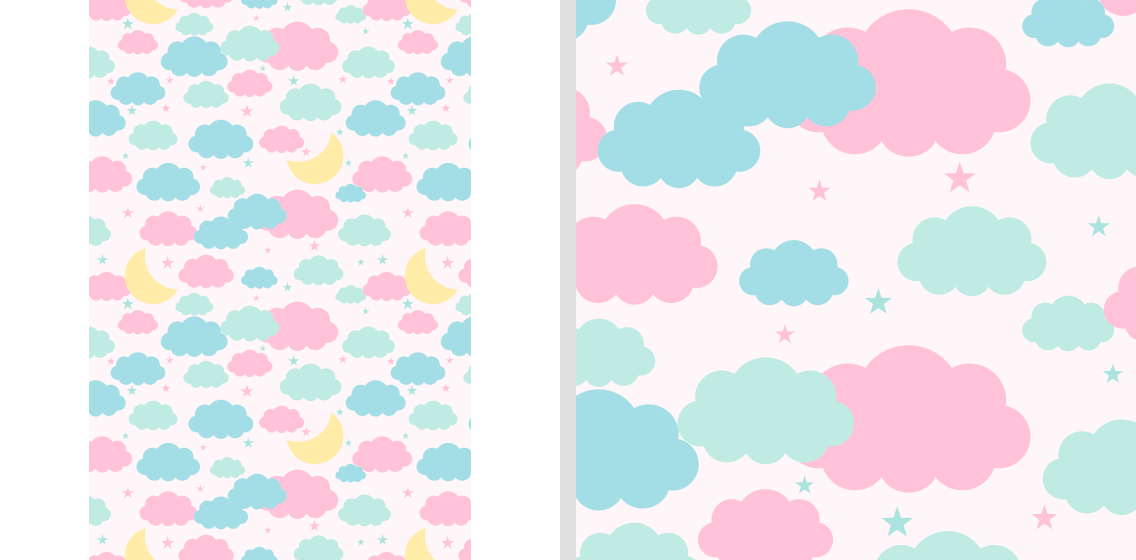
Left: the whole. Right: its middle third, enlarged.
A WebGL 1 fragment shader for this pattern:

```glsl
precision highp float;
// Pastel night sky: lobed clouds and crescent moons in swaying columns, with
// small stars in the gaps. Two by two identical tiles fill the canvas behind
// a plain border on the left and right; harmonics vary place and size.

#define TILE 384.0
#define STAR_CELL 64.0
#define STRIP_LEFT 0.159
#define STRIP_RIGHT 0.841
#define PAPER vec3(0.996, 0.966, 0.976)
#define BLUE vec3(0.64, 0.87, 0.90)
#define MINT vec3(0.75, 0.92, 0.89)
#define PINK vec3(1.00, 0.76, 0.85)
#define YELLOW vec3(1.00, 0.925, 0.66)
#define STAR_MINT vec3(0.67, 0.89, 0.87)
#define TAU 6.2831853

uniform vec2 u_resolution;

vec2 hash2(vec2 p) {
  vec2 h = vec2(dot(p, vec2(127.1, 311.7)), dot(p, vec2(269.5, 183.3)));
  return fract(sin(h) * 43758.5);
}

// Shortest offset between two points on the repeating tile, y upwards
vec2 offsetFrom(vec2 p, vec2 center) {
  vec2 d = mod(p - center + 0.5 * TILE, TILE) - 0.5 * TILE;
  return vec2(d.x, -d.y);
}

float circle(vec2 p, float x, float y, float radius) {
  return length(p - vec2(x, y)) - radius;
}

float cloudShape(vec2 p) {
  p.x = abs(p.x);
  float d = min(circle(p, 0.0, 0.09, 0.215), circle(p, 0.0, -0.17, 0.13));
  d = min(d, circle(p, 0.25, 0.08, 0.15));
  d = min(d, circle(p, 0.37, -0.07, 0.13));
  return min(d, circle(p, 0.22, -0.15, 0.14));
}

float starShape(vec2 p, float radius) {
  float sector = TAU / 5.0;
  float a = abs(mod(atan(p.x, p.y) + 0.5 * sector, sector) - 0.5 * sector);
  vec2 q = length(p) * vec2(sin(a), cos(a));
  return dot(q - vec2(0.0, radius), vec2(0.944, 0.328));
}

float coverage(float d) {
  return clamp(0.5 - d * u_resolution.x / (2.0 * TILE), 0.0, 1.0);
}

// The scene holds a colour, and in alpha the distance to the nearest shape
void paint(inout vec4 scene, float d, vec3 color) {
  scene.rgb = mix(scene.rgb, color, coverage(d));
  scene.a = min(scene.a, d);
}

void cloud(inout vec4 scene, vec2 p, vec2 center, float width, vec3 color) {
  paint(scene, width * cloudShape(offsetFrom(p, center) / width), color);
}

void moon(inout vec4 scene, vec2 p, vec2 center, float angle) {
  vec2 q = offsetFrom(p, center);
  vec2 bite = 44.0 * vec2(cos(angle), sin(angle));
  paint(scene, max(length(q) - 39.0, 46.0 - length(q - bite)), YELLOW);
}

vec4 sky(vec2 p) {
  vec4 scene = vec4(PAPER, TILE);
  for (int i = 0; i < 7; i++) {
    float k = float(i);
    float turn = TAU * k / 5.0;
    float beat = cos(2.0 * turn);
    float row = TILE * k / 5.0;
    if (i < 5) {
      // Wide clouds, with a moon in the fourth place
      vec2 c = vec2(421.0 + 16.0 * beat, row - 13.0);
      if (i == 3) moon(scene, p, c + vec2(6.0, -4.0), 2.12);
      else cloud(scene, p, c, 92.0 - 24.0 * beat, beat < -0.5 ? PINK : MINT);

      // Two tiny clouds
      if (i < 2) cloud(scene, p, vec2(97.0, 20.0 + 245.0 * k), 42.0, i == 0 ? MINT : BLUE);

      // Column cycling through three colours
      c = vec2(131.0 + 16.0 * cos(2.0 * turn - 0.3), row + 9.0);
      float hue = mod(k, 3.0);
      cloud(scene, p, c, 75.0 - 9.0 * cos(turn), hue < 0.5 ? PINK : hue < 1.5 ? MINT : BLUE);

      // Column overlapping the wide clouds
      c = vec2(356.0 - 16.0 * sin(turn + 0.5) + 16.0 * cos(2.0 * turn - 1.1),
               row - 23.0 + 20.0 * cos(turn));
      cloud(scene, p, c, 67.0 - 17.0 * beat, abs(k - 2.5) < 1.0 ? PINK : i == 1 ? MINT : BLUE);
    }
    if (i < 6) {
      // Column mirrored in colour about its middle, starting with a moon
      float rank = abs(k - 3.0);
      vec2 c = vec2(210.0 - 24.0 * sin(TAU * k / 6.0), TILE * k / 6.0 - 6.0);
      if (i == 0) moon(scene, p, c, 0.66);
      else cloud(scene, p, c, 56.0 + 6.0 * k + 7.0 * cos(0.5 * TAU * k),
                 rank < 0.5 ? MINT : rank < 1.5 ? BLUE : PINK);
    }
    // Column alternating large and small
    float sway = TAU * k / 7.0;
    float squeeze = cos(sway + 0.63);
    vec2 c = vec2(288.0 - 24.0 * sin(sway + 0.22), TILE * k / 7.0 - 22.0 + 13.0 * squeeze);
    cloud(scene, p, c, 68.0 + 16.0 * cos(0.5 * TAU * k) - 10.0 * squeeze,
          i == 0 ? PINK : mod(k, 2.0) > 0.5 ? MINT : BLUE);
  }
  return scene;
}

// One star per cell, at the roomiest of a few random places
void stars(inout vec4 scene, vec2 p) {
  vec2 cell = floor(mod(p, TILE) / STAR_CELL);
  vec3 best = vec3(0.0);
  for (int j = 0; j < 4; j++) {
    vec2 c = (cell + mix(vec2(0.16), vec2(0.84), hash2(cell + 7.3 * float(j)))) * STAR_CELL;
    float room = sky(c).a;
    if (room > best.z) best = vec3(c, room);
  }
  vec2 pick = hash2(cell + 41.0);
  float radius = min(mix(4.5, 9.5, pick.x), best.z - 2.0);
  if (radius > 4.0)
    paint(scene, starShape(offsetFrom(p, best.xy), radius), pick.y < 0.55 ? PINK : STAR_MINT);
}

void main() {
  vec2 uv = gl_FragCoord.xy / u_resolution;
  vec2 p = 2.0 * TILE * vec2(uv.x, 1.0 - uv.y);
  vec4 scene = sky(p);
  stars(scene, p);
  float border = max(STRIP_LEFT - uv.x, uv.x - STRIP_RIGHT) * 2.0 * TILE;
  gl_FragColor = vec4(mix(vec3(1.0), scene.rgb, coverage(border)), 1.0);
}
```
